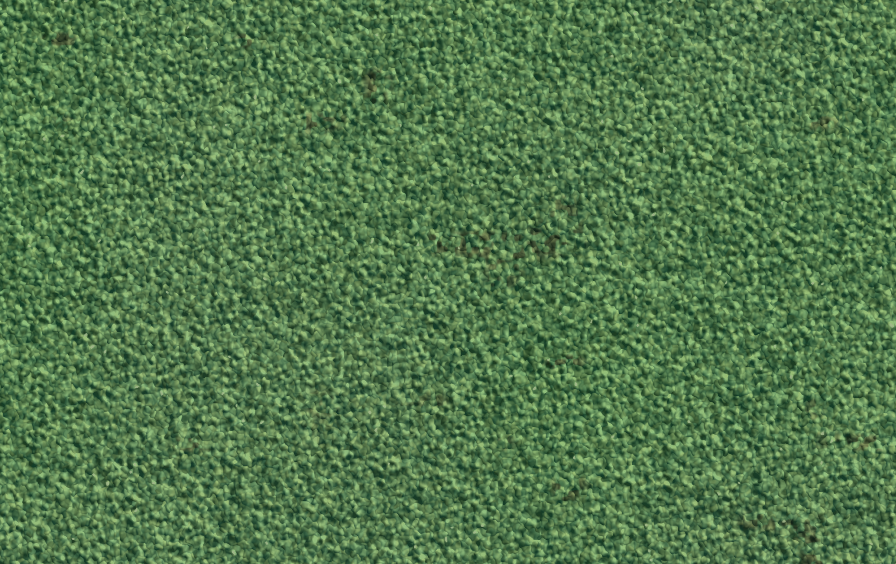
A Shadertoy shader for this texture:

```glsl
const vec3 SHADE = vec3(0.15, 0.29, 0.18);
const vec3 SUNLIT = vec3(0.53, 0.69, 0.44);
const vec3 PALE_GRAIN = vec3(0.64, 0.72, 0.55);
const vec3 DEBRIS = vec3(0.25, 0.25, 0.16);
const vec2 LIGHT_DIR = vec2(0.64, 0.77);
const mat2 TILT = mat2(0.88, 0.47, -0.47, 0.88);

float hash(vec2 p) {
    vec3 q = fract(p.xyx * vec3(0.1031, 0.1030, 0.0973));
    q += dot(q, q.yzx + 33.33);
    return fract((q.x + q.y) * q.z);
}

vec2 hash2(vec2 p) {
    return vec2(hash(p), hash(p + vec2(71.7, 23.3)));
}

float noise(vec2 p) {
    vec2 cell = floor(p);
    vec2 f = fract(p);
    f = f * f * (3.0 - 2.0 * f);
    float low = mix(hash(cell), hash(cell + vec2(1, 0)), f.x);
    float high = mix(hash(cell + vec2(0, 1)), hash(cell + vec2(1, 1)), f.x);
    return mix(low, high, f.y);
}

// Softly blended grains: coverage, tone, hue and pale highlight
vec4 softGrains(vec2 p) {
    vec2 cell = floor(p);
    vec4 sum = vec4(0.0001, 0.0, 0.0, 0.0);
    for (int y = -1; y <= 1; y++) {
        for (int x = -1; x <= 1; x++) {
            vec2 id = cell + vec2(x, y);
            vec2 offset = p - id - hash2(id);
            float weight = exp(-5.0 * dot(offset, offset));
            float seed = hash(id + 41.5);
            float shade = seed - 0.5 + 0.5 * dot(offset, LIGHT_DIR);
            sum.xyz += weight * vec3(1.0, shade, hash(id + 137.5) - 0.5);
            sum.w = max(sum.w, step(0.997, seed) * smoothstep(0.2, 0.7, weight));
        }
    }
    return vec4(sum.x, sum.yz / sum.x, sum.w);
}

// Slope of a tilted bumpy surface towards the light
float relief(vec2 p, float reach) {
    return noise(TILT * p) - noise(TILT * (p + LIGHT_DIR * reach));
}

// Brightness of small tufts and their shadows, with faint broad patches
float turfTone(vec2 p) {
    float tufts = noise(p * vec2(118.0, 88.0) + 7.0) - 0.5;
    float bumps = 0.80 * relief(p * 116.0, 0.8) + 0.17 * relief(p * 70.0 + 11.0, 0.8);
    float streaks = noise(p * vec2(21.0, 9.0) + 31.0) - 0.5;
    float patches = noise(p * 4.0 + 53.0) - 0.5;
    return 0.37 * tufts + bumps + 0.06 * streaks + 0.035 * patches;
}

// Rare broken clusters of brown litter
float debrisMask(vec2 p) {
    float area = smoothstep(0.84, 0.97, noise(p * vec2(9.0, 14.0) + 90.0));
    float crumbs = smoothstep(0.48, 0.70, noise(p * 95.0 + 15.0));
    return area * crumbs;
}

void mainImage(out vec4 fragColor, in vec2 fragCoord) {
    vec2 p = fragCoord / iResolution.y;

    // Ragged grains on warped coordinates
    vec2 warp = vec2(noise(p * 130.0 + 3.0), noise(p * 130.0 + 19.0)) - 0.5;
    vec4 grains = softGrains(p * vec2(174.0, 160.0) + 0.9 * warp);

    // Shade to sunlit green, with wider shadows than highlights
    float light = 0.80 * grains.y + 0.18 * (grains.x - 0.63) + turfTone(p);
    float tone = 0.435 + light + 0.2 * light * light;
    vec3 color = mix(SHADE, SUNLIT, clamp(tone, -0.14, 1.14));

    // Small hue shifts between grains and across the lawn
    float drift = noise(p * 3.0 + 64.0) - 0.5;
    color += vec3(0.05, 0.0, -0.035) * grains.z + vec3(0.015, -0.005, 0.015) * drift;

    // Litter and stray pale grains
    color = mix(color, DEBRIS * (0.5 + tone), 0.6 * debrisMask(p));
    color = mix(color, PALE_GRAIN, 0.8 * grains.w);

    fragColor = vec4(clamp(color, 0.0, 1.0), 1.0);
}
```
